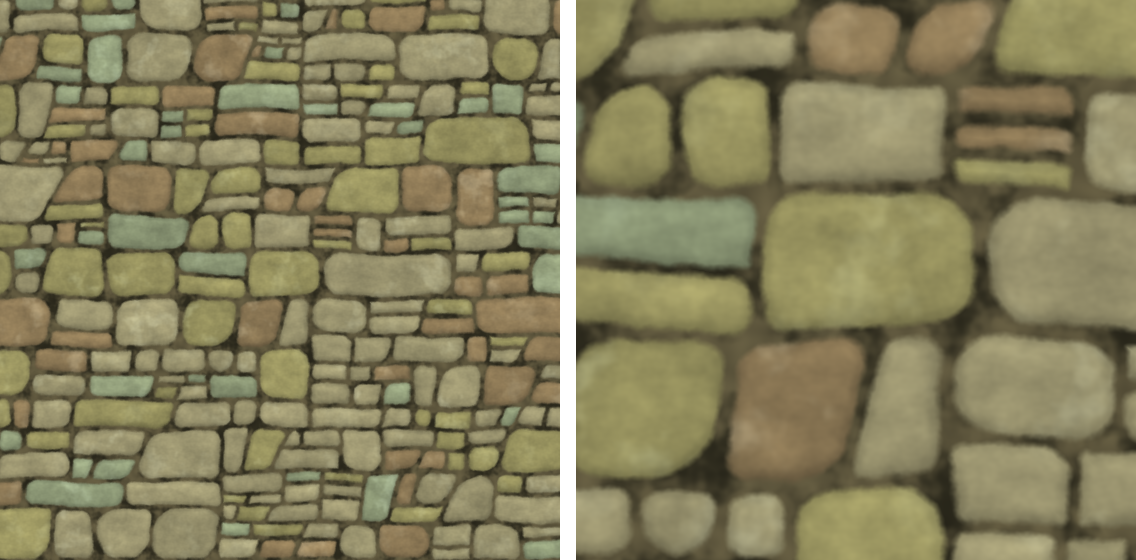
Left: the whole. Right: its middle third, enlarged.
A Shadertoy shader for this texture:

```glsl
// Draws a rubble wall of rounded tan, olive, brown and grey-green stones in dark mortar.
#define TILE vec2(0.62, 0.235)
#define MAX_COURSE 0.115
#define BIG_STONE 0.021
#define GAP 0.0037
#define SOFTNESS 0.0028
#define WARP 0.011
#define ROUGHNESS 0.0022
#define SLANT 0.55
#define MOTTLE 0.13

vec3 hash3(vec3 p) {
    p = fract(p * vec3(0.1031, 0.1030, 0.0973));
    p += dot(p, p.yxz + 33.33);
    return fract((p.xxy + p.yxx) * p.zyx);
}

float cornerGradient(vec2 cell, vec2 offset) {
    float angle = 6.2832 * hash3(vec3(cell, 7.0)).x;
    return dot(vec2(cos(angle), sin(angle)), offset);
}

// Gradient noise, about -0.7 to 0.7
float noise(vec2 p) {
    vec2 i = floor(p), f = p - i;
    vec2 u = f * f * f * (f * (f * 6.0 - 15.0) + 10.0);
    vec2 k = vec2(0.0, 1.0);
    return mix(mix(cornerGradient(i, f), cornerGradient(i + k.yx, f - k.yx), u.x),
               mix(cornerGradient(i + k, f - k), cornerGradient(i + 1.0, f - 1.0), u.x), u.y);
}

float fbm(vec2 p) {
    float sum = 0.0, gain = 1.0;
    for (int i = 0; i < 4; i++) {
        sum += gain * noise(p);
        p = p * 2.03 + 17.3;
        gain *= 0.6;
    }
    return sum;
}

// Splits a tile into stones; edges = distances to left, right, bottom, top
void findStone(vec2 p, out vec4 edges, out vec2 size, out vec3 id) {
    vec2 cell = vec2(0.0, floor(p.y / TILE.y));
    p.x += TILE.x * hash3(vec3(cell, 3.0)).x;
    cell.x = floor(p.x / TILE.x);
    vec2 lo = cell * TILE, hi = lo + TILE;
    edges = vec4(p.x - lo.x, hi.x - p.x, p.y - lo.y, hi.y - p.y);
    float node = 1.0;
    for (int level = 0; level < 9; level++) {
        size = hi - lo;
        vec3 rnd = hash3(vec3(cell + 40.0, node));
        float aspect = size.x / size.y;
        bool fits = size.y < MAX_COURSE && aspect < 3.6;
        bool tiny = size.y < 0.045 && aspect < 1.9;
        if (fits && (tiny || size.x * size.y < mix(0.0018, BIG_STONE, rnd.x * rnd.x))) break;

        vec2 cut = mix(lo, hi, mix(0.32, 0.68, rnd.y));
        bool level_cut = size.y > MAX_COURSE || (size.y > 0.045 && aspect < mix(1.2, 2.5, rnd.z));
        float side;
        if (level_cut) {
            side = p.y - cut.y;
            if (side > 0.0) { lo.y = cut.y; edges.z = side; }
            else { hi.y = cut.y; edges.w = -side; }
        } else {
            float lean = SLANT * pow(2.0 * rnd.z - 1.0, 3.0);
            side = (p.x - cut.x - lean * (p.y - 0.5 * (lo.y + hi.y))) / sqrt(1.0 + lean * lean);
            if (side > 0.0) { lo.x = cut.x; edges.x = side; }
            else { hi.x = cut.x; edges.y = -side; }
        }
        node = 2.0 * node + step(0.0, side);
    }
    size = hi - lo;
    id = vec3(cell + 90.0, node);
}

vec3 stoneColor(float pick) {
    vec3 tan_stone = vec3(0.605, 0.580, 0.435);
    vec3 olive = vec3(0.585, 0.565, 0.365);
    vec3 brown = vec3(0.560, 0.480, 0.340);
    vec3 green = vec3(0.555, 0.600, 0.465);
    return pick < 0.48 ? tan_stone : pick < 0.69 ? olive : pick < 0.85 ? brown : green;
}

void mainImage(out vec4 fragColor, in vec2 fragCoord) {
    vec2 uv = fragCoord / iResolution.y;

    // Bend the courses and roughen the outlines
    vec2 p = uv + WARP * vec2(noise(uv * 9.0), noise(uv * 8.0 + 31.0));
    p += ROUGHNESS * vec2(fbm(uv * 42.0), fbm(uv * 42.0 + 57.0));
    vec4 edges;
    vec2 size;
    vec3 id;
    findStone(p, edges, size, id);
    vec3 rnd = hash3(id);

    // Rounded outline with a different radius at each corner
    vec2 corner = step(edges.xz, edges.yw);
    float radius = min(size.x, size.y) * mix(0.14, 0.46, hash3(id + vec3(corner * 5.0, 11.0)).x);
    vec2 inset = radius - min(edges.xz, edges.yw);
    float depth = radius - length(max(inset, 0.0)) - max(min(max(inset.x, inset.y), 0.0), -1.0);
    depth -= GAP * (1.0 + 0.5 * noise(uv * 16.0) + 0.35 * (rnd.z - 0.5));

    // Weathered stone face, lit from above
    float grain = fbm(uv * vec2(24.0, 30.0) + rnd.xy * 40.0);
    float patches = smoothstep(0.05, 0.65, fbm(uv * 15.0 + rnd.yz * 60.0));
    vec3 stone = stoneColor(rnd.x) * mix(0.95, 1.06, rnd.y);
    stone *= 1.0 + MOTTLE * grain + 0.03 * noise(uv * 140.0);
    stone += vec3(0.070, 0.078, 0.078) * patches * mix(0.4, 1.3, rnd.z);
    stone *= 1.0 + 0.07 * (1.0 - smoothstep(0.004, 0.026, edges.w));
    stone *= 1.0 - 0.07 * (1.0 - smoothstep(0.004, 0.024, edges.z));
    stone *= mix(0.87, 1.0, smoothstep(0.0, 0.009, depth));

    // Earthy mortar with deep hollows
    float hollow = smoothstep(-0.25, 0.55, fbm(uv * 19.0 + 83.0));
    vec3 mortar = mix(vec3(0.370, 0.340, 0.240), vec3(0.170, 0.160, 0.110), hollow);
    mortar *= 1.0 + 0.2 * noise(uv * 75.0);

    float blur = max(SOFTNESS, 0.8 / iResolution.y);
    fragColor = vec4(mix(mortar, stone, smoothstep(-blur, blur, depth)), 1.0);
}
```
